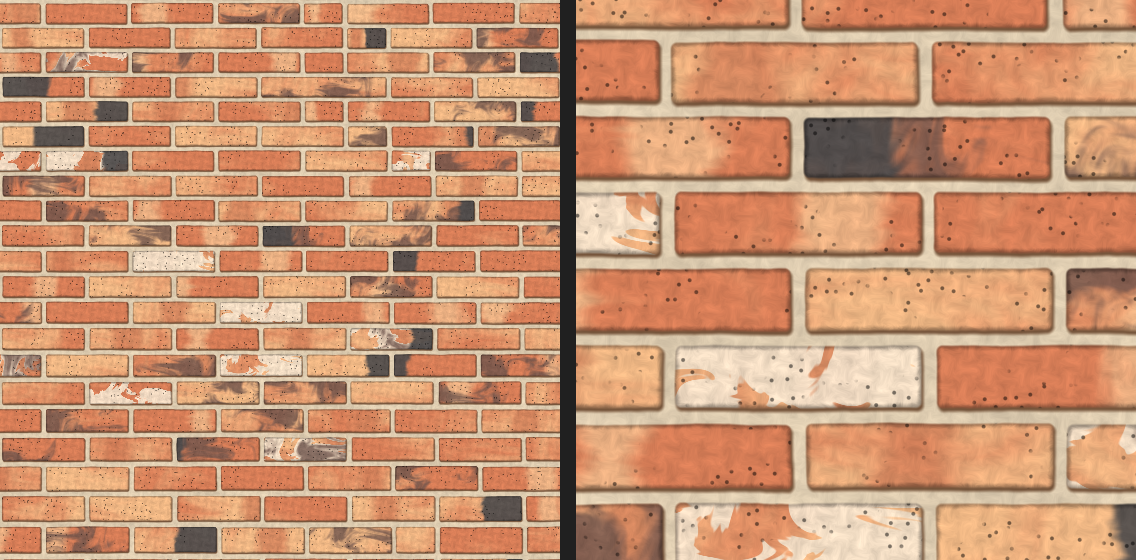
Left, the full canvas; right, a detail of the centre.
Write a three.js fragment shader that draws this texture.

```glsl
// Weathered brick wall: about 21 courses of 6.5 bricks in running bond, with
// rounded-box bricks on pale mortar. Hashes per brick choose tone, kiln smoke,
// charcoal ends and lime; layered sines and cellular noise wear the surface.
varying vec2 vUv;

float hash(vec2 p) {
  vec3 q = fract(p.xyx * 0.1031);
  q += dot(q, q.yzx + 33.33);
  return fract((q.x + q.y) * q.z);
}

// Warped, rotated sines, roughly -0.8 to 0.8
float waves(vec2 p) {
  float sum = 0.0, amp = 0.55;
  for (int i = 0; i < 4; i++) {
    p = mat2(0.8, 0.6, -0.6, 0.8) * p * 1.9 + 1.7;
    p += 0.6 * sin(p.yx * 1.3);
    sum += amp * sin(p.x) * sin(p.y);
    amp *= 0.6;
  }
  return sum;
}

// Distance to the nearest scattered point
float cellular(vec2 p) {
  vec2 cell = floor(p);
  float nearest = 2.0;
  for (int y = -1; y <= 1; y++) {
    for (int x = -1; x <= 1; x++) {
      vec2 c = cell + vec2(float(x), float(y));
      vec2 point = c + vec2(hash(c), hash(c + 41.7));
      nearest = min(nearest, length(p - point));
    }
  }
  return nearest;
}

float roundedBox(vec2 p, vec2 halfSize, float radius) {
  vec2 q = abs(p) - halfSize + radius;
  return length(max(q, 0.0)) + min(max(q.x, q.y), 0.0) - radius;
}

void main() {
  vec2 uv = vec2(vUv.x, 1.0 - vUv.y);
  float grain = waves(uv * 150.0);
  vec2 pos = uv + 0.0007 * vec2(waves(uv * 22.0), waves(uv * 22.0 + 9.0));

  // Courses grow taller toward the bottom
  float t = pos.y;
  float course = -0.03 + t * (22.632 + t * (1.128 - 2.6 * t));
  float rowHeight = 1.0 / (22.632 + t * (2.256 - 7.8 * t));
  float row = floor(course);

  // Running bond in half-brick units, with half bricks in the outer courses
  float halfPitch = 0.0769 + 0.00006 * row;
  float h = pos.x / halfPitch;
  float parity = mod(row + 1.0, 2.0);
  float left = floor((h - parity) * 0.5) * 2.0 + parity;
  float width = 2.0;
  float closer = parity < 0.5 ? 8.0 : (row < 5.0 ? 7.0 : 9.0);
  if ((row < 6.5 || abs(row - 20.0) < 0.5) && h >= closer) {
    left = floor((h - parity - 1.0) * 0.5) * 2.0 + parity + 1.0;
    if (h < closer + 1.0) { left = closer; width = 1.0; }
  }
  if (abs(row - 3.0) < 0.5 && h >= 6.0 && h < 9.0) { left = 6.0; width = 3.0; }

  // Brick shape, slightly shifted in its bed
  vec2 id = vec2(left, row) * 1.7 + 5.3;
  vec2 p = vec2((h - left - width * 0.5) * halfPitch, (fract(course) - 0.5) * rowHeight);
  p += 0.0016 * (vec2(hash(id + 3.1), hash(id + 7.9)) - 0.5);
  vec2 halfSize = vec2(width * halfPitch * 0.5 - 0.0043, rowHeight * 0.4);
  float dist = roundedBox(p, halfSize, 0.0035);
  float shadowDist = roundedBox(p - vec2(0.0009, 0.0019), halfSize, 0.0035);
  vec2 s = p / halfSize;

  // Clay tone with soft blotches and a differently fired band
  float tone = hash(id), bandPick = hash(id + 11.3), smokePick = hash(id + 23.9);
  float charPick = hash(id + 37.1), limePick = hash(id + 53.7), place = hash(id + 71.3);
  float blotch = waves(uv * vec2(14.0, 24.0) + id * 3.0);
  float ragged = waves(uv * vec2(22.0, 32.0) + id * 5.0);
  vec3 terracotta = vec3(0.84, 0.49, 0.34);
  vec3 tan_ = vec3(0.94, 0.72, 0.52);
  float fired = tone + 0.3 * blotch + 0.5 * s.x * (place - 0.5);
  vec3 brick = mix(terracotta, tan_, smoothstep(0.25, 1.0, fired));
  float band = smoothstep(-0.15, 0.15, 0.3 - abs(s.x - place * 2.0 + 1.0) + 0.2 * blotch);
  vec3 bandColor = tone > 0.5 ? vec3(0.79, 0.46, 0.32) : vec3(0.95, 0.77, 0.58);
  brick = mix(brick, bandColor, 0.7 * band * step(0.6, bandPick));

  // Lime wash, kiln smoke, then charcoal ends
  float lime = smoothstep(-0.03, 0.05, ragged + 0.18 + 0.25 * s.x * (place - 0.5));
  brick = mix(brick, vec3(0.95, 0.88, 0.79), 0.92 * lime * step(0.92, limePick));
  vec3 charcoal = vec3(0.30, 0.29, 0.29);
  float side = tone > 0.5 ? 1.0 : -1.0;
  float smoke = smoothstep(-0.1, 0.6, ragged + 0.35 * side * s.x + 0.1);
  brick = mix(brick, vec3(0.42, 0.32, 0.29), 0.8 * smoke * step(0.76, smokePick));
  float charEnd = smoothstep(-0.07, 0.07, side * s.x - mix(-0.9, 0.9, sqrt(place)) + 0.12 * ragged);
  brick = mix(brick, charcoal, 0.92 * charEnd * step(0.88, charPick));

  // Grain, pits and worn rim
  brick *= 1.0 + 0.09 * grain;
  float pit = 1.0 - smoothstep(0.07, 0.17, cellular(uv * 105.0));
  brick *= 1.0 - 0.5 * pit * smoothstep(0.0, 0.3, waves(uv * 31.0 + 4.0));
  brick *= mix(0.68, 1.0, smoothstep(0.0, 0.0035, -dist + 0.0006 * grain));

  // Sandy mortar, shaded below and right of each brick
  vec3 mortar = vec3(0.87, 0.80, 0.69) * (1.0 + 0.07 * grain + 0.04 * waves(uv * 12.0));
  float shadow = 1.0 - smoothstep(-0.0012, 0.0018, shadowDist);
  mortar = mix(mortar, vec3(0.39, 0.25, 0.15), 0.85 * shadow);
  float face = 1.0 - smoothstep(-0.0009, 0.0009, dist);
  gl_FragColor = vec4(mix(mortar, brick, face), 1.0);
}
```
